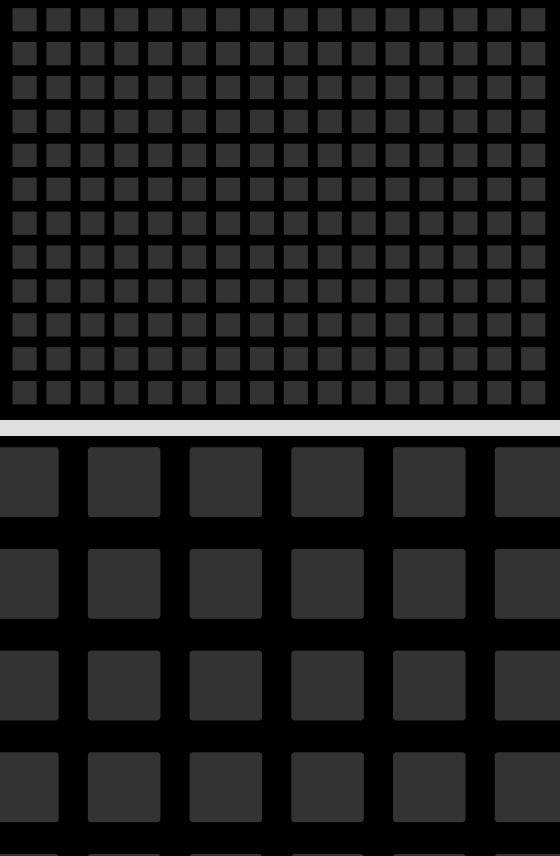
Top, the full canvas; bottom, a detail of the centre.
This pattern is drawn by a WebGL 2 fragment shader. Its source:

```glsl
#version 300 es
precision highp float;
// Draws a 16 by 12 grid of dark grey, slightly rounded squares on black.

// Lengths are fractions of the canvas height.
#define COUNT vec2(16.0, 12.0)
#define PITCH 0.08073
#define FIRST_CENTRE vec2(0.05859, 0.06497)
#define HALF_SIZE vec2(0.02878, 0.02773)
#define CORNER_RADIUS 0.0026
#define SQUARE_COLOUR vec3(0.2)
#define GROUND_COLOUR vec3(0.0)

uniform vec2 u_resolution;
out vec4 fragColour;

// Signed distance to a rounded box centred on the origin.
float roundedBox(vec2 p, vec2 halfSize, float radius) {
    vec2 q = abs(p) - halfSize + radius;
    return length(max(q, 0.0)) + min(max(q.x, q.y), 0.0) - radius;
}

void main() {
    vec2 p = gl_FragCoord.xy / u_resolution.y;

    // Nearest square; clamping keeps the margins empty.
    vec2 cell = floor((p - FIRST_CENTRE) / PITCH + 0.5);
    cell = clamp(cell, vec2(0.0), COUNT - 1.0);
    vec2 local = p - FIRST_CENTRE - cell * PITCH;

    // Edge softened over one pixel.
    float dist = roundedBox(local, HALF_SIZE, CORNER_RADIUS);
    float coverage = clamp(0.5 - dist * u_resolution.y, 0.0, 1.0);

    fragColour = vec4(mix(GROUND_COLOUR, SQUARE_COLOUR, coverage), 1.0);
}
```
